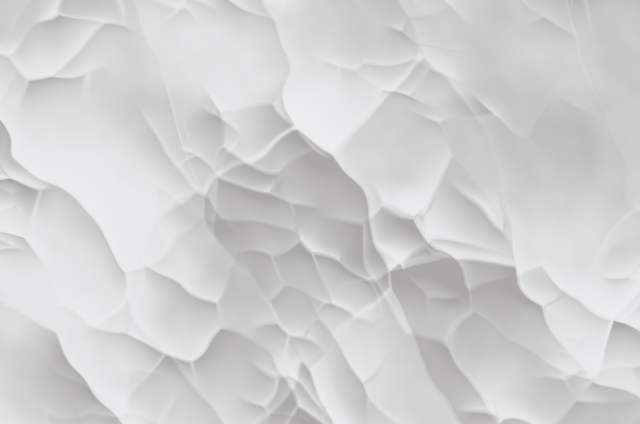
Give the GLSL for this texture, as a WebGL 1 fragment shader.

```glsl
precision highp float;
// Crumpled white paper under soft side light: broad undulations plus three sizes
// of creases. Creases are the borders of warped, stretched Voronoi facets; each
// border lights one side and shades the other, fading with distance from the fold.
uniform vec2 u_resolution;

const vec3 DEEP_SHADE = vec3(0.670, 0.660, 0.655);
const vec3 MID_PAPER = vec3(0.832, 0.835, 0.836);
const vec3 LIT_PAPER = vec3(0.927, 0.929, 0.936);

const vec2 LIGHT = vec2(0.90, 0.42);   // in facet space: across, along the folds
const float FOLD_BIAS = 0.36;          // how often folds face the light
const float FOLD_SOFTNESS = 0.30;      // shade reach, in facet widths
const float CREASE_WIDTH = 0.011;      // dark and bright rim, in canvas heights
const float EDGE_BLUR = 0.0055;
const float RIDGE_WIDTH = 0.0045;
const float WARP = 0.13;
const float FINE_WARP = 0.028;
const float UNDULATION = 3.6;
const float GRAIN = 0.28;

float hash(vec2 p) {
  vec3 q = fract(p.xyx * 0.1031);
  q += dot(q, q.yzx + 33.33);
  return fract((q.x + q.y) * q.z);
}

float noise(vec2 p) {
  vec2 i = floor(p), f = fract(p);
  f = f * f * f * (f * (f * 6.0 - 15.0) + 10.0);
  return mix(mix(hash(i), hash(i + vec2(1.0, 0.0)), f.x),
             mix(hash(i + vec2(0.0, 1.0)), hash(i + 1.0), f.x), f.y);
}

float fbm(vec2 p) {
  float sum = 0.0, amp = 0.55;
  for (int i = 0; i < 4; i++) {
    sum += amp * noise(p);
    p = mat2(1.6, 1.2, -1.2, 1.6) * p + 7.3;
    amp *= 0.48;
  }
  return sum;
}

vec2 seedPoint(vec2 cell) {
  return cell + 0.5 + 0.84 * (vec2(hash(cell + 3.7), hash(cell + 41.3)) - 0.5);
}

// Rotates so that y runs along the folds, then shortens y to stretch the facets.
vec2 foldSpace(vec2 p, float angle, float stretch) {
  float c = cos(angle), s = sin(angle);
  return vec2(c * p.x + s * p.y, (c * p.y - s * p.x) / stretch);
}

// Light and shade of one crease layer, about -1 to 1.
float folds(vec2 p, float scale) {
  vec2 q = p * scale, base = floor(q), home = base;
  float nearest = 100.0;
  for (int y = -1; y <= 1; y++) {
    for (int x = -1; x <= 1; x++) {
      vec2 cell = base + vec2(float(x), float(y));
      vec2 r = seedPoint(cell) - q;
      float d = dot(r, r);
      if (d < nearest) { nearest = d; home = cell; }
    }
  }

  // Sum the effect of every border around the facet.
  vec2 own = seedPoint(home);
  float shade = 0.7 * (hash(home + 19.1) - 0.5);
  float ridge = 0.0, border = 100.0;
  for (int y = -2; y <= 2; y++) {
    for (int x = -2; x <= 2; x++) {
      if (x == 0 && y == 0) continue;
      vec2 cell = home + vec2(float(x), float(y));
      vec2 other = seedPoint(cell);
      vec2 normal = normalize(other - own);
      float d = max(dot(0.5 * (own + other) - q, normal), 0.0);
      float bend = FOLD_BIAS + 1.3 * (hash(home + cell + 57.0) - 0.5);
      float rim = exp(-d / (scale * CREASE_WIDTH));
      shade -= dot(normal, LIGHT) * bend * (exp(-d / FOLD_SOFTNESS) + 0.65 * rim);
      float line = d / (scale * RIDGE_WIDTH);
      ridge = max(ridge, max(bend, 0.0) * exp(-line * line));
      border = min(border, d);
    }
  }
  return shade * smoothstep(0.0, scale * EDGE_BLUR, border) + 0.55 * ridge;
}

// Lets creases appear and die away along their length.
float patches(vec2 p, float low, float high) {
  return smoothstep(low, high, noise(p));
}

void main() {
  vec2 p = gl_FragCoord.xy / u_resolution.y;

  // Bend the sheet so that folds are not ruler straight.
  vec2 bent = p + WARP * (vec2(noise(p * 3.1 + 5.0), noise(p * 3.1 + 23.0)) - 0.5);
  bent += FINE_WARP * (vec2(noise(p * 13.0 + 9.0), noise(p * 13.0 + 37.0)) - 0.5);

  // Broad undulations follow the slanted folds.
  float tone = UNDULATION * (fbm(foldSpace(bent, 0.50, 1.7) * 3.4 + 11.0) - 0.5);

  // Large, middle and small creases.
  tone += 1.50 * folds(foldSpace(bent, 0.52, 1.9) + 4.0, 3.4)
        * mix(0.25, 1.0, patches(p * 3.2 + 2.0, 0.25, 0.60));
  tone += 1.15 * folds(foldSpace(bent, 0.85, 1.5) + 9.0, 6.2)
        * patches(p * 4.5 + 31.0, 0.36, 0.75);
  tone += 0.95 * folds(foldSpace(bent, 1.15, 1.6) + 15.0, 11.0)
        * patches(p * 6.0 + 53.0, 0.48, 0.85);
  tone += GRAIN * (fbm(p * 24.0) - 0.5);

  // Cool highlights, warm shadows.
  vec3 color = mix(MID_PAPER, DEEP_SHADE, clamp(-tone / 2.3, 0.0, 1.0));
  color = mix(color, LIT_PAPER, 1.0 - exp(-1.1 * max(tone, 0.0)));
  gl_FragColor = vec4(color, 1.0);
}
```
